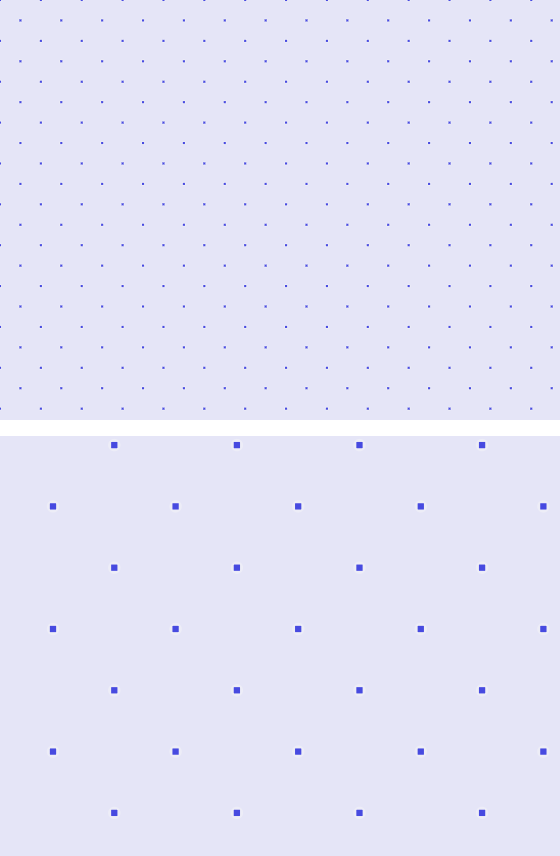
Top, the full canvas; bottom, a detail of the centre.
This pattern is drawn by a Shadertoy shader. Its source:

```glsl
// Small indigo dots on a pale lavender ground, set in a staggered grid.
// Two square lattices, half a period apart, are folded into one cell, and
// each dot is a softly cornered square with a faint light rim.

// Signed distance to a square with rounded corners.
float roundedSquare(vec2 p, float halfSide, float corner) {
    vec2 q = abs(p) - halfSide + corner;
    return length(max(q, 0.0)) + min(max(q.x, q.y), 0.0) - corner;
}

// Offset from the nearest point of a square lattice.
vec2 latticeOffset(vec2 p, float period) {
    return p - period * floor(p / period + 0.5);
}

// Edge coverage, smoothed over one pixel.
float coverage(float dist, float pixel) {
    return clamp(0.5 - dist / pixel, 0.0, 1.0);
}

void mainImage(out vec4 fragColor, in vec2 fragCoord) {
    float pixel = 1.0 / iResolution.y;

    // Canvas heights, measured from the upper left corner
    vec2 p = vec2(fragCoord.x, iResolution.y - fragCoord.y) * pixel;

    // Nearest dot of the two interleaved lattices
    float period = 0.0973;
    vec2 corner = latticeOffset(p, period);
    vec2 middle = latticeOffset(p - 0.5 * period, period);
    vec2 nearest = dot(corner, corner) < dot(middle, middle) ? corner : middle;

    // Ground, light rim, then the dot itself
    vec3 color = vec3(0.898, 0.898, 0.969);
    float rim = coverage(length(nearest) - 0.0049, pixel);
    color = mix(color, vec3(0.93, 0.93, 0.97), rim);
    float spot = coverage(roundedSquare(nearest, 0.0025, 0.0006), pixel);
    color = mix(color, vec3(0.28, 0.29, 0.88), spot);

    fragColor = vec4(color, 1.0);
}
```
